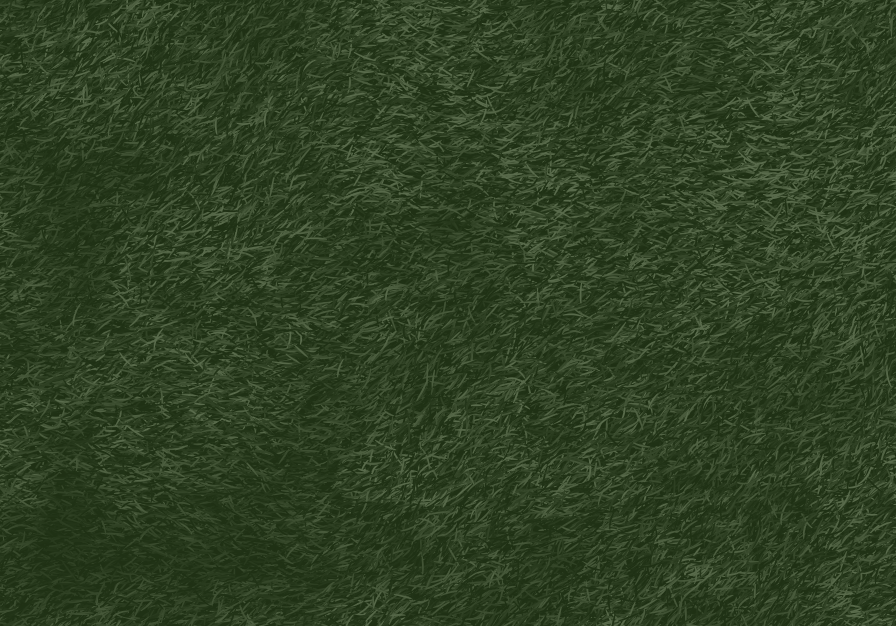
A Shadertoy shader for this texture:

```glsl
// Dark green felted turf: many layers of short, thin, nearly straight fibres.
// Each layer scatters one fibre per jittered grid cell, laid over the last;
// slow noise steers the fibres and dims them into darker patches.

#define LAYERS 12
#define CELL 0.020
#define FIBRE_LENGTH 0.029
#define FIBRE_WIDTH 0.0029
#define LEAN 0.36
#define FLOW_SWING 1.0
#define SPREAD 1.1
#define STRAY_SHARE 0.16
#define BRIGHTNESS 1.75
#define PATCH_CONTRAST 1.35
#define DARK_GREEN vec3(0.120, 0.190, 0.079)
#define PALE_GREEN vec3(0.290, 0.360, 0.240)

float hash(vec2 p) {
    return fract(sin(dot(p, vec2(127.1, 311.7))) * 43758.5453);
}

float noise(vec2 p) {
    vec2 i = floor(p), f = fract(p);
    f = f * f * (3.0 - 2.0 * f);
    return mix(mix(hash(i), hash(i + vec2(1, 0)), f.x),
               mix(hash(i + vec2(0, 1)), hash(i + vec2(1, 1)), f.x), f.y);
}

mat2 rotation(float a) {
    float c = cos(a), s = sin(a);
    return mat2(c, -s, s, c);
}

// Coverage of a tapered, bent fibre centred on the origin along angle.
float fibre(vec2 p, float angle, float halfLength, float bend, float pixel) {
    vec2 q = rotation(angle) * p;
    float along = abs(q.x) / halfLength;
    float across = abs(q.y - bend * (q.x * q.x / halfLength - 0.3 * halfLength));
    float halfWidth = 0.5 * FIBRE_WIDTH * (1.0 - 0.5 * along * along);
    float side = clamp(0.5 + (halfWidth - across) / pixel, 0.0, 1.0);
    float tip = clamp(0.5 + (halfLength - abs(q.x)) / pixel, 0.0, 1.0);
    return side * tip;
}

void mainImage(out vec4 fragColor, in vec2 fragCoord) {
    vec2 uv = fragCoord / iResolution.y;
    float pixel = 1.0 / iResolution.y;

    // Slow fields: combing direction and patch strength
    float flow = LEAN + FLOW_SWING * (noise(uv * 4.0 + 7.3) - 0.5);
    float cloud = 0.45 * noise(uv * 3.2 + 21.7) + 0.33 * noise(uv * 8.0 + 3.1)
                + 0.22 * noise(uv * 19.0 + 40.2);
    float patchLight = max(0.1, 0.82 + PATCH_CONTRAST * (cloud - 0.5));

    // Fibres, layer over layer
    float tone = 0.0;
    for (int layer = 0; layer < LAYERS; layer++) {
        float n = float(layer);
        mat2 turn = rotation(n * 0.73);
        vec2 grid = turn * uv / CELL + n * vec2(5.37, 3.71);
        vec2 home = floor(grid);
        for (int y = -1; y <= 1; y++) {
            for (int x = -1; x <= 1; x++) {
                vec2 cell = home + vec2(x, y);
                vec2 seed = cell + n * 17.3;
                vec2 root = cell + vec2(hash(seed), hash(seed + 31.4));
                vec2 offset = (grid - root) * turn * CELL;

                float sway = hash(seed + 57.9) + hash(seed + 73.2) - 1.0;
                float stray = step(hash(seed + 91.6), STRAY_SHARE);
                float angle = flow + sway * mix(SPREAD, 3.1, stray);
                float size = mix(0.55, 1.35, hash(seed + 113.8));
                float bend = 0.4 * (hash(seed + 137.5) - 0.5);
                float shade = BRIGHTNESS * pow(hash(seed + 159.1), 2.0);

                float cover = fibre(offset, angle, 0.5 * FIBRE_LENGTH * size, bend, pixel);
                tone = mix(tone, min(shade * patchLight, 1.35), cover);
            }
        }
    }

    fragColor = vec4(mix(DARK_GREEN, PALE_GREEN, tone), 1.0);
}
```
